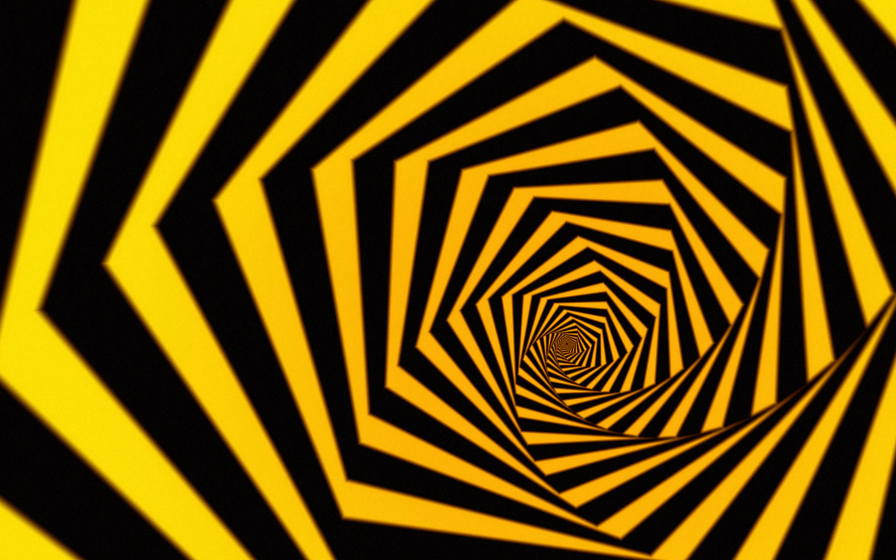
A Shadertoy shader for this background:

```glsl
// A whirl of nested hexagons, alternately yellow and black, shrinking toward one point.
// Every hexagon is the last one scaled and turned about that point; they are painted
// from the largest inward, with edges that soften away from the point.

const vec3 BLACK = vec3(0.018, 0.012, 0.010);

// Signed distance to the sides of a hexagon with the given apothem.
float hexagon(vec2 p, float apothem) {
    float d = 0.0;
    for (int i = 0; i < 3; i++) {
        float a = radians(57.6 + 60.0 * float(i));
        d = max(d, abs(dot(p, vec2(cos(a), sin(a)))));
    }
    return d - apothem;
}

mat2 turn(float a) {
    return mat2(cos(a), sin(a), -sin(a), cos(a));
}

float hash(vec2 p) {
    return fract(sin(dot(p, vec2(12.99, 78.23))) * 43758.5);
}

void mainImage(out vec4 fragColor, in vec2 fragCoord) {
    vec2 uv = fragCoord / iResolution.y;
    vec2 fromPoint = uv - vec2(1.0125, 0.3854);
    float reach = length(fromPoint);
    float blur = max(0.75 / iResolution.y, 0.0017 + 0.011 * reach);

    // Begin with hexagons larger than the canvas.
    const float shrink = 0.9007, twist = 0.1072;
    float size = pow(shrink, -20.0);
    vec2 q = turn(-20.0 * twist) * fromPoint / size;
    mat2 stepInward = turn(twist) / shrink;

    // x: stripe coverage, y: wider falloff for the bright stripe core.
    vec2 ink = vec2(0.0);
    for (int i = 0; i < 72; i++) {
        bool yellow = i % 2 == 0;
        // Black hexagons are slightly enlarged, which thins the yellow bands.
        float grow = yellow ? 1.003 : 1.016;
        float d = hexagon(q / grow - vec2(0.033, 0.110), 0.348) * size * grow;
        vec2 cover = 1.0 - smoothstep(vec2(-1.0, -2.6) * blur, vec2(1.0, 2.6) * blur, vec2(d));
        ink = mix(ink, vec2(yellow ? 1.0 : 0.0), cover);
        q = stepInward * q;
        size *= shrink;
    }

    // Brown rims, orange sides, and yellow that brightens with distance.
    float green = 0.62 + 0.07 * ink.y + 0.19 * smoothstep(0.15, 0.95, reach);
    vec3 stripe = vec3(0.985 * ink.x, green * pow(ink.x, 1.4), 0.02 * ink.x);
    vec3 color = max(BLACK, stripe);

    // Fine grain.
    color += 0.016 * (hash(floor(uv * 400.0)) - 0.5);
    fragColor = vec4(clamp(color, 0.0, 1.0), 1.0);
}
```
